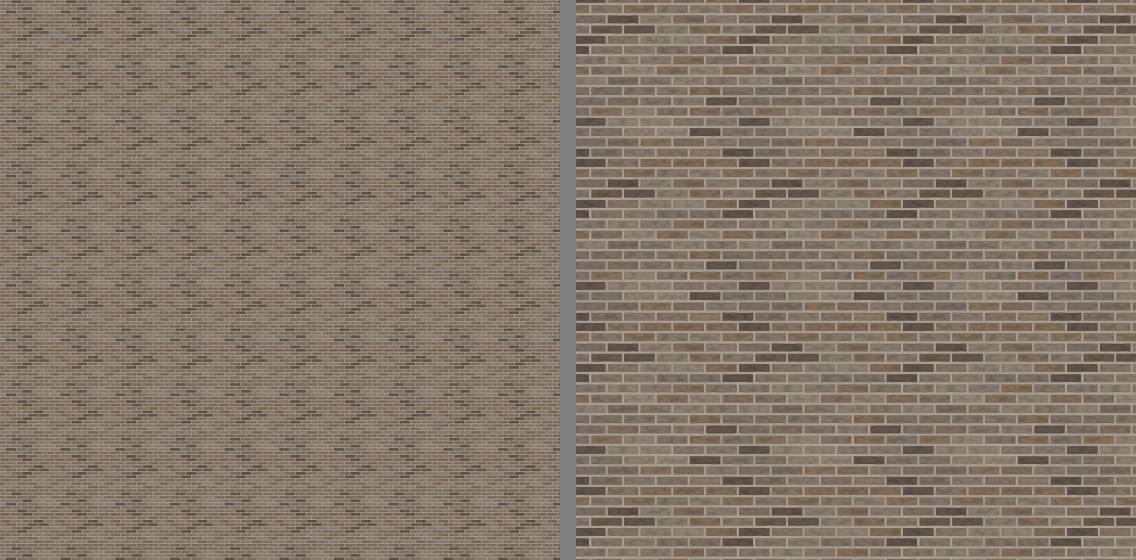
Left, the full canvas; right, a detail of the centre.
This texture is drawn by a WebGL 2 fragment shader. Its source:

```glsl
#version 300 es
precision highp float;
// Weathered taupe brick wall in running bond, built from a small repeating panel.
uniform vec2 u_resolution;
out vec4 fragColor;

const float TAU = 6.2831853;
const float PANELS = 10.24;              // panels across and down the canvas
const vec2 BRICKS = vec2(5.0, 16.0);     // bricks and courses in one panel
const vec2 GRAIN = vec2(20.0, 32.0);     // mottling cells in one panel
const vec2 JOINT = vec2(0.0125, 0.0140); // mortar widths in panel units
const int SAMPLES = 4;                   // antialiasing grid per pixel side

const vec3 MORTAR = vec3(0.655, 0.610, 0.565);
const vec3 TAUPE = vec3(0.440, 0.390, 0.350);
const vec3 SAND = vec3(0.530, 0.485, 0.430);
const vec3 BROWN = vec3(0.475, 0.395, 0.315);
const vec3 UMBER = vec3(0.335, 0.288, 0.255);

float hash(vec2 p, float seed) {
    return fract(sin(dot(p, vec2(127.1, 311.7)) + seed * 74.7) * 43758.545);
}

// Distance to the nearest scattered point, wrapping at the given period.
float cellular(vec2 p, vec2 period) {
    vec2 cell = floor(p);
    float nearest = 2.0;
    for (int j = -1; j <= 1; j++) {
        for (int i = -1; i <= 1; i++) {
            vec2 neighbour = cell + vec2(i, j);
            vec2 id = mod(neighbour, period);
            vec2 point = neighbour + vec2(hash(id, 1.0), hash(id, 2.0));
            nearest = min(nearest, distance(p, point));
        }
    }
    return nearest;
}

// Signed distance to an axis-aligned box.
float boxDistance(vec2 p, vec2 halfSize) {
    vec2 d = abs(p) - halfSize;
    return length(max(d, 0.0)) + min(max(d.x, d.y), 0.0);
}

// Closeness to the winding band where dark bricks gather, from 0 to 1.
float darkBand(vec2 place) {
    float centre = 0.44 + 0.17 * sin(TAU * (place.y - 0.3));
    float across = (place.x - centre) / 0.2;
    return exp(-across * across);
}

// Fired colour of one brick in the given course.
vec3 brickColor(vec2 id) {
    float shift = 0.5 * mod(id.y, 2.0);
    vec2 place = fract((id + 0.5 - vec2(shift, 0.0)) / BRICKS);
    float band = darkBand(place);
    vec3 color = mix(TAUPE, SAND, hash(id, 3.0) * (1.0 - 0.3 * band));
    color = mix(color, BROWN, 0.8 * smoothstep(0.72, 0.88, hash(id, 4.0)));
    float dark = smoothstep(0.0, 0.12, hash(id, 5.0) - 1.0 + 0.42 * band);
    return mix(color, UMBER, dark * 0.85);
}

// Wall colour at a point in panel units, with y counted downwards.
vec3 wall(vec2 p, float edge) {
    vec2 grid = p * BRICKS;
    grid.x += 0.5 * mod(floor(grid.y), 2.0);
    vec2 id = mod(floor(grid), BRICKS);
    vec2 local = (fract(grid) - 0.5) / BRICKS;

    // Mottled faces whose worn outlines follow the same grain.
    float mottle = cellular(p * GRAIN, GRAIN);
    float wear = 0.004 * (mottle - 0.45);
    float d = boxDistance(local, 0.5 / BRICKS - 0.5 * JOINT) + wear;
    vec3 face = brickColor(id) * mix(1.08, 0.92, smoothstep(0.1, 0.9, mottle));

    // Mortar, gently stained once per panel.
    float stain = sin(TAU * p.x + 1.5) * sin(TAU * p.y + 0.6);
    vec3 mortar = MORTAR * (1.0 + 0.03 * stain);
    return mix(face, mortar, smoothstep(-edge, edge, d));
}

void main() {
    float pixel = 1.0 / u_resolution.y;
    float edge = 0.5 * pixel * PANELS / float(SAMPLES);
    vec3 color = vec3(0.0);

    // Average a grid of samples so the thin joints stay smooth.
    for (int j = 0; j < SAMPLES; j++) {
        for (int i = 0; i < SAMPLES; i++) {
            vec2 offset = (vec2(i, j) + 0.5) / float(SAMPLES) - 0.5;
            vec2 uv = (gl_FragCoord.xy + offset) * pixel;
            color += wall(vec2(uv.x, 1.0 - uv.y) * PANELS, edge);
        }
    }
    fragColor = vec4(color / float(SAMPLES * SAMPLES), 1.0);
}
```
